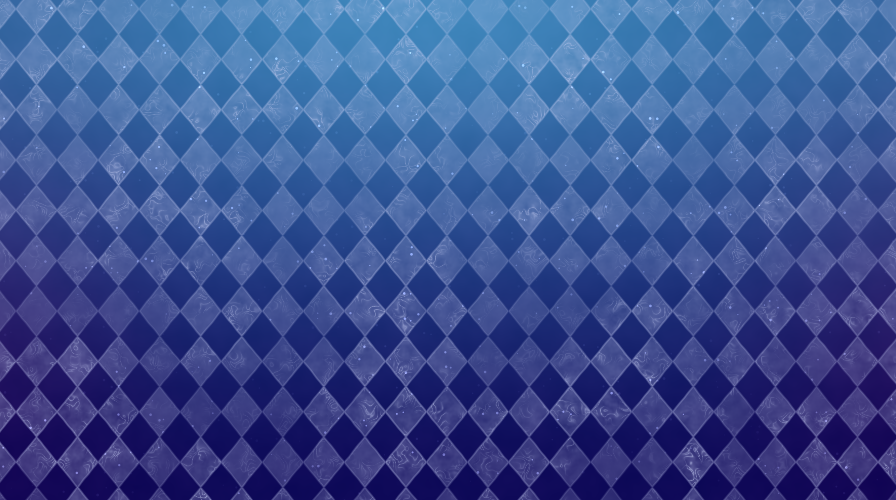
Give the GLSL for this pattern, as a WebGL 1 fragment shader.

```glsl
precision highp float;

uniform vec2 u_resolution;

const vec2 CELL = vec2(0.0821, 0.1007);    // diamond size, in canvas heights
const vec2 LATTICE_SHIFT = vec2(-0.002, -0.0215);
const vec3 FROST = vec3(0.76, 0.79, 0.94);

float hash(vec2 p) {
  vec3 q = fract(vec3(p.xyx) * 0.1031);
  q += dot(q, q.yzx + 33.33);
  return fract((q.x + q.y) * q.z);
}

vec2 gradientAt(vec2 corner) {
  float angle = 6.2832 * hash(corner);
  return vec2(cos(angle), sin(angle));
}

float gradientNoise(vec2 p) {
  vec2 i = floor(p);
  vec2 f = p - i;
  vec2 s = f * f * f * (f * (f * 6.0 - 15.0) + 10.0);
  vec2 e = vec2(1.0, 0.0);
  float a = dot(gradientAt(i), f);
  float b = dot(gradientAt(i + e.xy), f - e.xy);
  float c = dot(gradientAt(i + e.yx), f - e.yx);
  float d = dot(gradientAt(i + e.xx), f - e.xx);
  return 1.4 * mix(mix(a, b, s.x), mix(c, d, s.x), s.y);
}

float fbm(vec2 p) {
  float sum = 0.0;
  float amplitude = 0.55;
  for (int i = 0; i < 3; i++) {
    sum += amplitude * gradientNoise(p);
    p = p * 2.03 + 17.3;
    amplitude *= 0.5;
  }
  return sum;
}

// Indigo floor rising to steel blue, lit from above, purple at the sides
vec3 backdrop(vec2 uv) {
  vec3 color = mix(vec3(0.055, 0.035, 0.345), vec3(0.115, 0.205, 0.49),
                   smoothstep(0.0, 0.58, uv.y));
  color = mix(color, vec3(0.18, 0.40, 0.63), smoothstep(0.38, 1.0, uv.y));
  vec2 toLight = (uv - vec2(0.48, 1.04)) * vec2(3.0, 2.0);
  color += vec3(0.07, 0.13, 0.11) * exp(-dot(toLight, toLight));
  float side = smoothstep(0.22, 0.55, abs(uv.x - 0.5));
  float band = smoothstep(0.0, 0.35, uv.y) * (1.0 - smoothstep(0.4, 0.95, uv.y));
  return color + side * mix(0.35, 1.0, band) * vec3(0.055, -0.045, -0.035);
}

// Signed distance to the diamond filling one cell, in canvas heights
float diamond(vec2 local, vec2 size) {
  return (abs(local.x) + abs(local.y) - 0.5) / length(1.0 / size);
}

// Bright folds where warped noise crosses zero
float creases(vec2 p) {
  vec2 warp = vec2(gradientNoise(p * 0.7), gradientNoise(p * 0.7 + 41.7));
  float ridge = 1.0 - abs(gradientNoise(p + 1.3 * warp));
  return pow(clamp(ridge, 0.0, 1.0), 7.0);
}

// Sparse round flecks, one candidate per grid square
float flecks(vec2 p, float density, float blur) {
  vec2 id = floor(p);
  vec2 center = 0.25 + 0.5 * vec2(hash(id + 3.1), hash(id + 8.7));
  float radius = mix(0.06, 0.2, hash(id + 5.3));
  float dotMask = 1.0 - smoothstep(radius - blur, radius + blur,
                                   length(fract(p) - center));
  return dotMask * step(1.0 - density, hash(id + 12.9));
}

void main() {
  vec2 uv = gl_FragCoord.xy / u_resolution;
  vec2 p = (gl_FragCoord.xy - 0.5 * u_resolution) / u_resolution.y;
  float pixel = 1.0 / u_resolution.y;

  // Diamond lattice with slightly uneven edges
  vec2 grid = (p - LATTICE_SHIFT) / CELL + 0.5;
  vec2 id = floor(grid) + 40.0;
  float dist = diamond(fract(grid) - 0.5, CELL);
  dist += 0.0008 * gradientNoise(p * 45.0 + 90.0);
  float inside = 1.0 - smoothstep(-0.7 * pixel, 0.7 * pixel, dist);
  float edge = 1.0 - smoothstep(0.0003, 0.0012 + pixel, abs(dist));

  // Broad worn patches and crumpled foil that differs in each diamond
  float patches = smoothstep(-0.35, 0.45, fbm(p * 4.5 + 60.0));
  float wear = patches * mix(0.45, 1.15, hash(id + 2.7));
  vec2 foil = p * 62.0 + 150.0 + 13.0 * hash(id);
  float folds = creases(foil) * smoothstep(-0.25, 0.5, gradientNoise(foil * 0.45 + 9.0));
  float mottling = fbm(foil * 0.6 + 31.0);

  float veil = 0.24 + 0.06 * (hash(id + 7.1) - 0.5) + 0.05 * (patches - 0.5);
  veil += (0.16 * mottling + 0.34 * folds) * (0.25 + wear);

  // Layers: backdrop, faint haze, frosted diamonds, outlines, flecks
  vec3 color = backdrop(uv);
  color += vec3(0.025, 0.015, 0.02) * fbm(p * 14.0 + 200.0);
  color = mix(color, FROST, inside * clamp(veil, 0.05, 0.75));
  color = mix(color, FROST, edge * mix(0.14, 0.34, patches));
  float dust = flecks(p * 75.0 + 300.0, 0.055, 75.0 * pixel * 0.6);
  color += FROST * dust * mix(0.08, 0.42, inside) * (0.4 + 0.6 * patches);

  gl_FragColor = vec4(clamp(color, 0.0, 1.0), 1.0);
}
```
